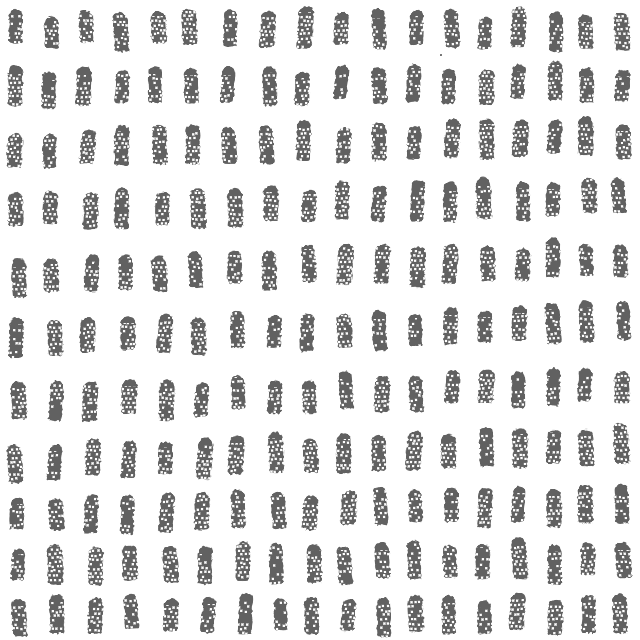
A Shadertoy shader for this pattern:

```glsl
// Hand-stamped grid of short, speckled grey upright dashes on white.

const float PI = 3.14159265;
const vec2 GRID = vec2(18.0, 11.0);
const vec2 FIRST = vec2(0.027, 0.0456);
const vec2 SPACING = vec2(0.0555, 0.0914);
const vec3 PAPER = vec3(1.0);
const vec3 INK = vec3(0.38);

vec2 hash22(vec2 p) {
    vec3 a = fract(p.xyx * vec3(0.1031, 0.1030, 0.0973));
    a += dot(a, a.yzx + 33.33);
    return fract((a.xx + a.yz) * a.zy);
}

float valueNoise(vec2 p) {
    vec2 i = floor(p), f = fract(p);
    f = f * f * (3.0 - 2.0 * f);
    float low = mix(hash22(i).x, hash22(i + vec2(1, 0)).x, f.x);
    float high = mix(hash22(i + vec2(0, 1)).x, hash22(i + vec2(1, 1)).x, f.x);
    return mix(low, high, f.y);
}

float boxDistance(vec2 p, vec2 halfSize) {
    vec2 q = abs(p) - halfSize;
    return length(max(q, 0.0)) + min(max(q.x, q.y), 0.0);
}

// Centre of a dash: regular grid, slow drift of rows and columns, then jitter.
vec2 dashCentre(vec2 cell) {
    vec2 t = cell / (GRID - 1.0);
    vec2 drift;
    drift.x = sin(PI * t.x) * mix(0.005, 0.018, t.y)
            + sin(2.0 * PI * t.x) * mix(-0.009, 0.004, t.y);
    drift.y = sin(PI * t.y) * mix(0.027, 0.0, t.x) - 0.013 * sin(2.0 * PI * t.y);
    vec2 jitter = (hash22(cell + 7.0) - 0.5) * vec2(0.009, 0.011);
    return FIRST + cell * SPACING + drift + jitter;
}

// Small square holes on a staggered, jittered lattice.
float speckDistance(vec2 p, vec2 seed, float pitch, float halfSize, float density) {
    vec2 g = p / pitch;
    g.x += 0.5 * mod(floor(g.y), 2.0);
    vec2 id = floor(g) + 40.0;
    vec2 offset = (hash22(id + seed) - 0.5) * 0.42;
    float missing = step(density, hash22(id + seed + 91.0).x);
    vec2 local = (fract(g) - 0.5 - offset) * pitch;
    return boxDistance(local, vec2(halfSize)) + missing;
}

// Dash with a round head (y points down), squarer foot and ragged rim.
float dashDistance(vec2 p, vec2 cell) {
    vec2 shape = hash22(cell + 23.0);
    vec2 wear = hash22(cell + 57.0);
    vec2 seed = cell * 37.0;
    vec2 halfSize = vec2(mix(0.0102, 0.0118, wear.x), mix(0.0245, 0.0325, shape.x));

    p.x += (shape.y - 0.5) * 0.16 * p.y;
    float radius = halfSize.x * (p.y < 0.0 ? 0.95 : 0.4);
    float body = boxDistance(p, halfSize - radius) - radius;
    body += (valueNoise(p * 290.0 + seed + 60.0) - 0.5) * 0.0034;

    // The head often keeps a solid cap of ink.
    float cap = step(p.y, -halfSize.y * mix(0.55, 1.0, wear.y));
    float density = mix(0.55, 0.88, wear.x);
    float specks = speckDistance(p, seed, 0.0068, 0.0018, density) + cap;
    return max(body, -specks);
}

// Nearest dash among the surrounding cells.
float dashField(vec2 p) {
    vec2 home = floor((p - FIRST) / SPACING + 0.5);
    float nearest = 1.0;
    for (int y = -1; y <= 1; y++) {
        for (int x = -1; x <= 1; x++) {
            vec2 cell = home + vec2(x, y);
            bool inside = all(greaterThanEqual(cell, vec2(0.0)))
                       && all(lessThan(cell, GRID));
            if (inside) nearest = min(nearest, dashDistance(p - dashCentre(cell), cell));
        }
    }
    return nearest;
}

void mainImage(out vec4 fragColor, in vec2 fragCoord) {
    vec2 p = fragCoord / iResolution.xy;
    p.y = 1.0 - p.y;

    float ink = dashField(p);
    ink = min(ink, boxDistance(p - vec2(0.689, 0.086), vec2(0.0013))); // stray fleck

    float blur = 0.6 / min(iResolution.x, iResolution.y);
    float coverage = 1.0 - smoothstep(-blur, blur, ink);
    fragColor = vec4(mix(PAPER, INK, coverage), 1.0);
}
```
